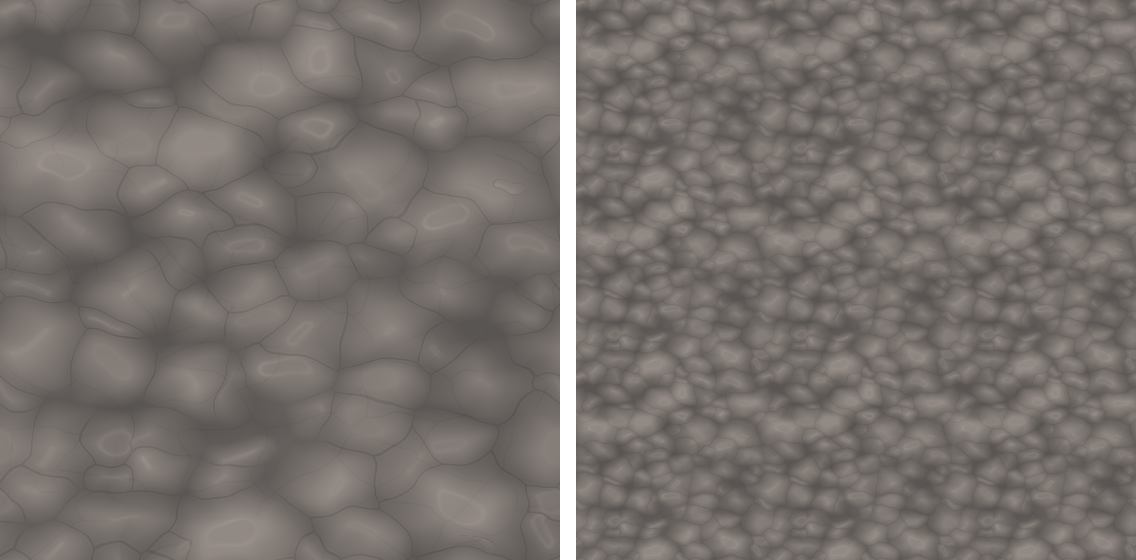
Left: one tile. Right: repeated 3 by 3.
This texture is drawn by a Shadertoy shader. Its source:

```glsl
// Soft grey-brown stone: overlapping rounded mounds with flat tops and hairline creases.

const vec3 DARK_STONE = vec3(0.350, 0.333, 0.322);
const vec3 PALE_STONE = vec3(0.575, 0.541, 0.520);

struct Mounds {
    float height;   // height of the topmost mound
    float crease;   // distance to the nearest crease, in canvas units
    float bend;     // how sharply the surface folds at that crease
    float rim;      // signed distance to the rim of the flat top, in cells
    float gloss;    // random strength of the rim
};

// Integer hash of a lattice point, two values in 0..1
vec2 hash2(vec2 p, float seed) {
    uvec2 v = uvec2(ivec2(p) + ivec2(int(seed) * 57, int(seed) * 131));
    v = v * 1664525u + 1013904223u;
    v.x += v.y * 1664525u;
    v.y += v.x * 1664525u;
    v ^= v >> 16u;
    v.x += v.y * 1664525u;
    v.y += v.x * 1664525u;
    v ^= v >> 16u;
    return vec2(v & 65535u) / 65535.0;
}

vec2 wrapCell(vec2 cell, vec2 period) {
    return floor(mod(cell + 0.5, period));
}

float cornerSlope(vec2 cell, vec2 offset, vec2 period, float seed) {
    float angle = 6.2832 * hash2(wrapCell(cell, period), seed).x;
    return dot(vec2(cos(angle), sin(angle)), offset);
}

// Gradient noise that repeats after a whole number of cells
float gradientNoise(vec2 uv, vec2 period, float seed) {
    vec2 p = uv * period;
    vec2 i = floor(p);
    vec2 f = p - i;
    vec2 u = f * f * f * (f * (f * 6.0 - 15.0) + 10.0);
    vec2 e = vec2(1.0, 0.0);
    float low = mix(cornerSlope(i, f, period, seed),
                    cornerSlope(i + e.xy, f - e.xy, period, seed), u.x);
    float high = mix(cornerSlope(i + e.yx, f - e.yx, period, seed),
                     cornerSlope(i + e.xx, f - e.xx, period, seed), u.x);
    return mix(low, high, u.y);
}

vec2 warp(vec2 uv, vec2 period, float amount, float seed) {
    return uv + amount * vec2(gradientNoise(uv, period, seed),
                              gradientNoise(uv, period, seed + 1.0));
}

// Highest of many scattered cones, each rising to a short ridge or a flat top
Mounds moundField(vec2 uv, vec2 grid, float seed) {
    vec2 p = uv * grid;
    vec2 base = floor(p);
    Mounds m = Mounds(0.0, 1.0, 0.0, 1.0, 0.0);
    float second = 0.0;
    vec2 topGradient = vec2(0.0);
    vec2 secondGradient = vec2(0.0);
    for (int y = -2; y <= 2; y++) {
        for (int x = -2; x <= 2; x++) {
            vec2 cell = base + vec2(x, y);
            vec2 id = wrapCell(cell, grid);
            vec2 place = hash2(id, seed);
            vec2 form = hash2(id, seed + 1.0);
            vec2 ridge = hash2(id, seed + 2.0);

            // Distance to the ridge segment
            float angle = (ridge.x - 0.5) * 2.4;
            vec2 along = vec2(cos(angle), sin(angle));
            float halfLength = mix(0.03, 0.22, ridge.y);
            vec2 d = p - cell - 0.05 - 0.9 * place;
            d -= along * clamp(dot(d, along), -halfLength, halfLength);
            float dist = length(d);

            float plateau = 0.24 * form.x * form.x * form.x;
            float slope = mix(0.8, 1.4, fract(form.x * 7.0 + ridge.y));
            float height = mix(0.5, 0.95, form.y) + 0.5 * plateau
                         - slope * max(dist - plateau, 0.0);
            vec2 gradient = -slope * grid * d / max(dist, 0.001);

            if (height > m.height) {
                second = m.height;
                secondGradient = topGradient;
                m.height = height;
                topGradient = gradient;
                m.rim = dist - plateau;
                m.gloss = fract(form.y * 5.0 + ridge.x);
            } else if (height > second) {
                second = height;
                secondGradient = gradient;
            }
        }
    }
    m.bend = length(topGradient - secondGradient);
    m.crease = (m.height - second) / max(m.bend, 1.0);
    return m;
}

// Thin dark line with a faint pale lip beside it
float creaseShade(Mounds m, float width) {
    float line = 1.0 - smoothstep(0.3 * width, 1.3 * width, m.crease);
    float lip = smoothstep(width, 1.8 * width, m.crease)
              * (1.0 - smoothstep(1.8 * width, 3.0 * width, m.crease));
    float visible = smoothstep(0.06, 0.35, m.height) * smoothstep(2.0, 10.0, m.bend);
    return visible * (0.25 * lip - line);
}

float rimShine(Mounds m, float width) {
    float r = m.rim / width;
    return m.gloss * exp(-r * r);
}

void mainImage(out vec4 fragColor, in vec2 fragCoord) {
    vec2 uv = fragCoord / iResolution.xy;
    vec2 bent = warp(uv, vec2(9.0, 11.0), 0.030, 11.0);
    bent = warp(bent, vec2(21.0, 25.0), 0.007, 21.0);

    // Main mounds, with faint facets from a second layer
    Mounds main = moundField(bent, vec2(8.0, 11.0), 3.0);
    Mounds facets = moundField(bent, vec2(9.0, 12.0), 41.0);
    float tone = main.height + 0.22 * (facets.height - 0.45);

    // Broad drifts of light and dark
    tone += 0.22 * gradientNoise(uv, vec2(3.0), 61.0);
    tone = clamp(tone, 0.0, 0.98);

    // Creases and glossy rims
    tone += 0.15 * creaseShade(main, 0.0018) + 0.05 * creaseShade(facets, 0.0018);
    float uneven = 0.6 + 0.8 * gradientNoise(uv, vec2(18.0), 71.0);
    tone += 0.20 * uneven * rimShine(main, 0.035);

    fragColor = vec4(mix(DARK_STONE, PALE_STONE, tone), 1.0);
}
```
